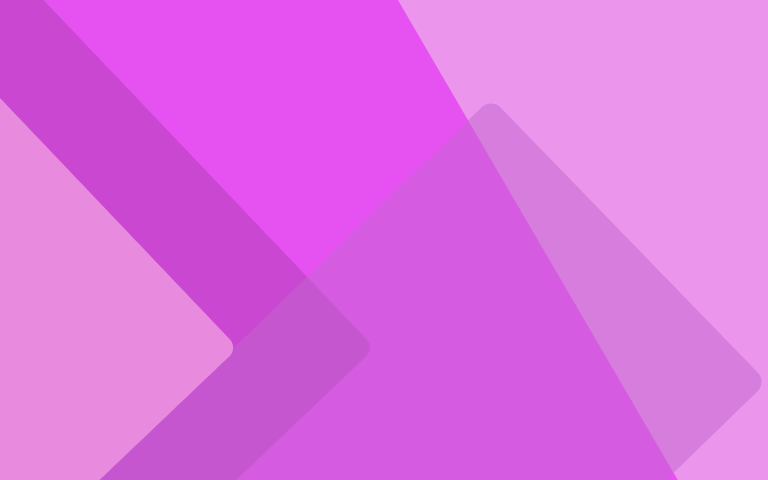
Give the GLSL for this background, as a WebGL 1 fragment shader.

```glsl
precision highp float;
// Flat overlapping paper-like sheets in pinks and magentas: a slanted panel,
// two nested chevrons and a translucent tilted card. Each sheet is a signed
// distance, blended in order with a one-pixel soft edge.

uniform vec2 u_resolution;

// Rounded box hanging from its rightmost corner, tilted so that its
// upper side falls to the right with the given slope.
float tiltedBox(vec2 p, vec2 corner, float slope, vec2 size, float radius) {
    vec2 down = normalize(vec2(1.0, -slope));
    vec2 up = vec2(-down.y, down.x);
    vec2 local = vec2(dot(p - corner, down), dot(p - corner, up));
    vec2 q = abs(local + 0.5 * size) - 0.5 * size + radius;
    return length(max(q, 0.0)) + min(max(q.x, q.y), 0.0) - radius;
}

// Coverage of a shape, smoothed over one pixel
float cover(float d) {
    return clamp(0.5 - d * u_resolution.y, 0.0, 1.0);
}

void main() {
    // Canvas heights, origin at the lower left
    vec2 p = gl_FragCoord.xy / u_resolution.y;

    float panel = dot(p - vec2(0.829, 1.0), normalize(vec2(1.0, 0.583)));
    float outerChevron = tiltedBox(p, vec2(0.781, 0.275), 1.05, vec2(4.0), 0.025);
    float innerChevron = tiltedBox(p, vec2(0.496, 0.275), 1.05, vec2(4.0), 0.025);
    float card = tiltedBox(p, vec2(1.598, 0.204), 1.03, vec2(0.825, 4.0), 0.028);

    // Sheets from back to front
    vec3 color = vec3(0.922, 0.584, 0.929);
    color = mix(color, vec3(0.902, 0.322, 0.949), cover(panel));
    color = mix(color, vec3(0.79, 0.278, 0.82), cover(outerChevron));
    color = mix(color, vec3(0.765, 0.4, 0.805), 0.5 * cover(card));
    color = mix(color, vec3(0.91, 0.541, 0.871), cover(innerChevron));

    gl_FragColor = vec4(color, 1.0);
}
```
